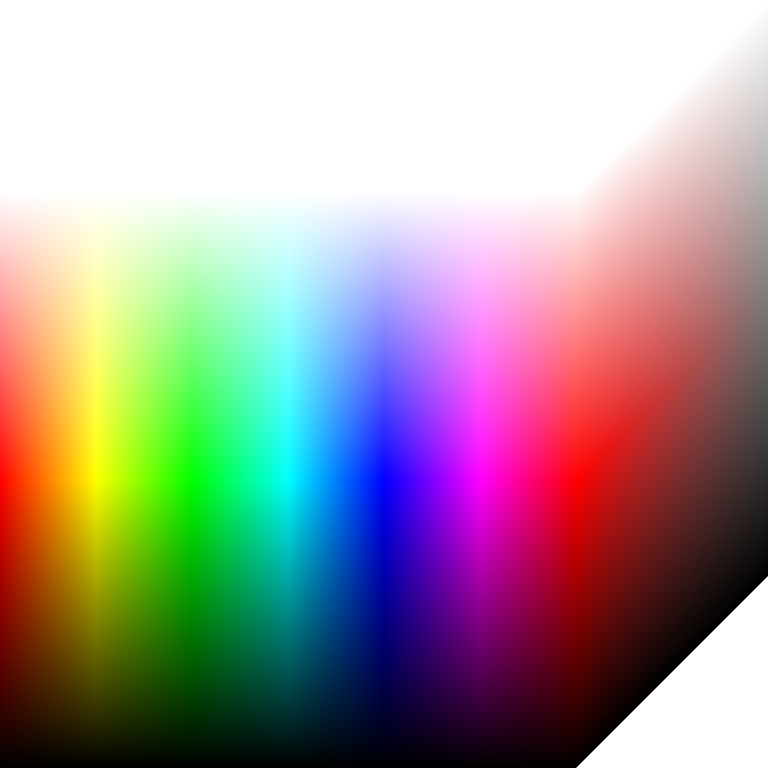
A WebGL 2 fragment shader for this background:

```glsl
#version 300 es
precision highp float;
// An HSL colour box in oblique view on white: hue runs across the front,
// lightness runs upward, and saturation fades along the receding right side.
// The side is the front plane sheared up by 45 degrees; the top is pure white.

uniform vec2 u_resolution;
out vec4 fragColor;

// Fully saturated colour for a hue in 0..1, starting and ending at red.
vec3 hueColor(float hue) {
    vec3 wheel = abs(fract(hue + vec3(0.0, 2.0, 1.0) / 3.0) * 6.0 - 3.0);
    return clamp(wheel - 1.0, 0.0, 1.0);
}

vec3 hslToRgb(float hue, float saturation, float lightness) {
    float chroma = saturation * (1.0 - abs(2.0 * lightness - 1.0));
    return lightness + chroma * (hueColor(hue) - 0.5);
}

void main() {
    vec2 uv = gl_FragCoord.xy / u_resolution;
    float frontSize = 0.75;

    // Distance back along the side face, and height above the box floor
    float depth = max(uv.x - frontSize, 0.0);
    float height = uv.y - depth;

    // Front and side share one mapping; above the top edge lightness is full
    float hue = min(uv.x / frontSize, 1.0);
    float saturation = 1.0 - depth / (1.0 - frontSize);
    float lightness = clamp(height / frontSize, 0.0, 1.0);
    vec3 box = hslToRgb(hue, saturation, lightness);

    // Smooth lower edge of the side against the white surroundings
    float coverage = clamp(height * u_resolution.y + 0.5, 0.0, 1.0);
    fragColor = vec4(mix(vec3(1.0), box, coverage), 1.0);
}
```
